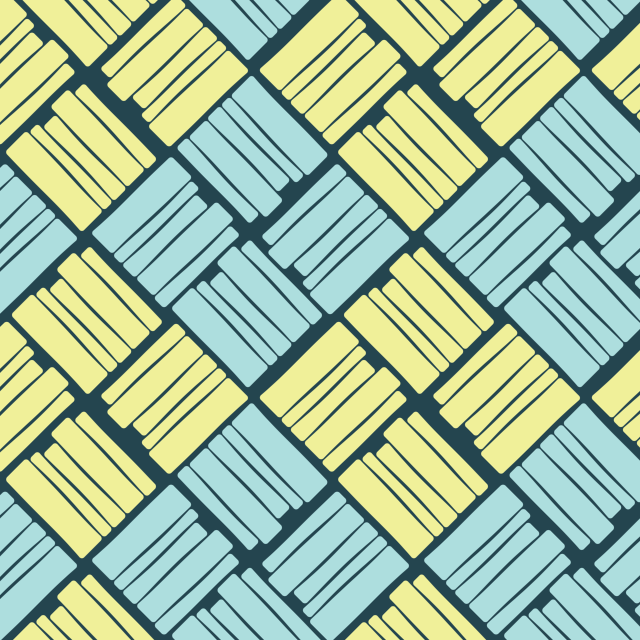
Write a WebGL 1 fragment shader that draws this pattern.

```glsl
precision highp float;
uniform vec2 u_resolution;

#define SPAN 7.68                  // canvas width in drawing units
#define PITCH vec2(0.996, 0.982)   // half-diagonals of a woven block
#define ORIGIN vec2(1.01, 0.85)
#define CORNER 0.042               // rounding of slat corners
#define TILT 0.03                  // drift of the seams along a slat
#define GAP_END 0.007              // half gap at the slat ends
#define GAP_MID 0.019              // half gap halfway along
#define WAVE 0.006                 // hand-cut wobble of the seams
#define GROUND vec3(0.14, 0.27, 0.31)
#define YELLOW vec3(0.94, 0.94, 0.60)
#define BLUE vec3(0.68, 0.87, 0.87)

const float PI = 3.14159;

float roundedBox(vec2 p, vec2 halfSize, float radius) {
  vec2 q = abs(p) - halfSize + radius;
  return length(max(q, 0.0)) + min(max(q.x, q.y), 0.0) - radius;
}

float seam(float base, float t) {
  return base + TILT * t + WAVE * sin(2.0 * PI * t + 9.0 * base);
}

// One slat along x, between two seams that pinch together at its ends
float slat(vec2 p, float lowSeam, float highSeam, float start, float end) {
  float t = clamp((p.x + 0.65) / 1.35, 0.0, 1.0);
  float gap = mix(GAP_END, GAP_MID, sin(PI * t));
  float low = seam(lowSeam, t) + gap;
  float high = seam(highSeam, t) - gap;
  vec2 center = 0.5 * vec2(start + end, low + high);
  vec2 halfSize = 0.5 * vec2(end - start, high - low);
  return roundedBox(p - center, halfSize, CORNER);
}

// Five slats of uneven width and length
float block(vec2 p) {
  float d = slat(p, -0.645, -0.260, -0.635, 0.700);
  d = min(d, slat(p, -0.260, -0.100, -0.640, 0.665));
  d = min(d, slat(p, -0.100, 0.122, -0.645, 0.590));
  d = min(d, slat(p, 0.122, 0.448, -0.640, 0.700));
  return min(d, slat(p, 0.448, 0.640, -0.655, 0.615));
}

// Small displacement of each block within the repeat
vec2 nudge(vec2 slot) {
  bool lower = slot.y > 1.5;
  if (slot.x < 0.5) return lower ? vec2(0.04, 0.05) : vec2(-0.03, 0.06);
  if (slot.x < 1.5) return lower ? vec2(-0.02, -0.02) : vec2(0.09, 0.0);
  if (slot.x < 2.5) return lower ? vec2(-0.03, -0.03) : vec2(0.02, -0.04);
  return lower ? vec2(0.03, 0.05) : vec2(0.0, -0.01);
}

void main() {
  float side = min(u_resolution.x, u_resolution.y);
  float pixel = SPAN / side;
  vec2 p = vec2(gl_FragCoord.x, u_resolution.y - gl_FragCoord.y) * pixel;
  vec2 nearest = floor((p - ORIGIN) / PITCH + 0.5);
  vec3 color = GROUND;

  for (int j = -1; j <= 1; j++) {
    for (int i = -1; i <= 1; i++) {
      vec2 cell = nearest + vec2(float(i), float(j));
      vec2 slot = mod(cell + 0.5, 4.0) - 0.5;

      // Blocks sit on every other grid point, like a checkerboard
      if (mod(slot.x + slot.y + 0.5, 2.0) < 1.0) continue;
      vec2 d = p - ORIGIN - cell * PITCH - nudge(slot);
      vec2 q = vec2(d.x - d.y, d.x + d.y) * sqrt(0.5);

      // Alternate columns turn a quarter; one diagonal turns a half
      bool turned = mod(slot.x + 0.5, 2.0) < 1.0;
      if (turned) q = vec2(-q.y, q.x);
      if (abs(slot.x - slot.y - 1.0) < 0.5) q = -q;

      bool isBlue = turned ? slot.x > 1.0 : slot.y > 1.0;
      float cover = 1.0 - smoothstep(-0.7 * pixel, 0.7 * pixel, block(q));
      color = mix(color, isBlue ? BLUE : YELLOW, cover);
    }
  }
  gl_FragColor = vec4(color, 1.0);
}
```
